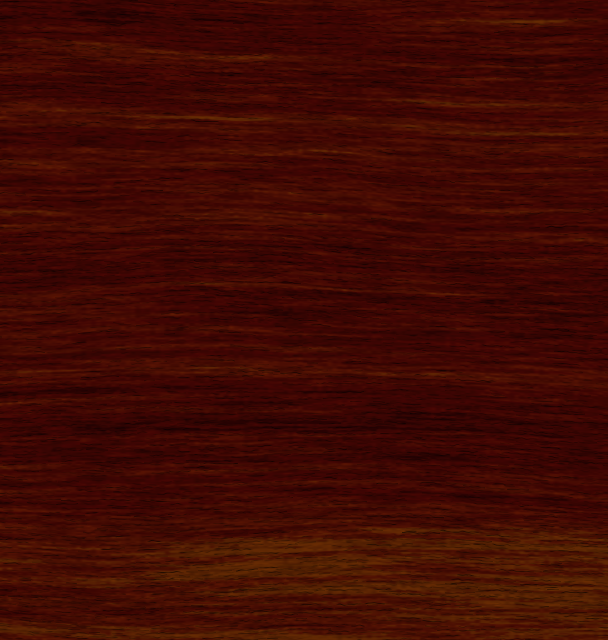
A Shadertoy shader for this texture:

```glsl
// Dark red-brown wood veneer with horizontal grain and a paler strip at the bottom.
// Stretched noise on a sine-bent plane picks a tone from a colour ramp;
// jittered cells scatter the short dark pores along the grain.

const int STOPS = 7;
const vec3 RAMP[STOPS] = vec3[STOPS](
    vec3(0.17, 0.01, 0.01), vec3(0.22, 0.02, 0.01), vec3(0.25, 0.02, 0.01),
    vec3(0.28, 0.05, 0.01), vec3(0.31, 0.07, 0.01), vec3(0.325, 0.12, 0.01),
    vec3(0.36, 0.15, 0.01));
const float STOP_AT[STOPS] = float[STOPS](0.0, 0.18, 0.43, 0.68, 0.86, 1.0, 1.25);

const float BASE_TONE = 0.43;
const float SAPWOOD_TONE = 0.42;    // extra lightness of the bottom strip
const float SAPWOOD_TOP = 0.26;     // height where the strip fades out
const float FIBRE_CONTRAST = 0.20;
const float PORE_HALF_WIDTH = 0.0007;
const float PORE_DARKNESS = 0.72;

float hash(vec2 p) {
    vec3 q = fract(vec3(p.xyx) * 0.1031);
    q += dot(q, q.yzx + 33.33);
    return fract((q.x + q.y) * q.z);
}

// Smooth lattice noise, 0 to 1
float noise(vec2 p) {
    vec2 i = floor(p), f = fract(p);
    f = f * f * (3.0 - 2.0 * f);
    float low = mix(hash(i), hash(i + vec2(1, 0)), f.x);
    float high = mix(hash(i + vec2(0, 1)), hash(i + vec2(1, 1)), f.x);
    return mix(low, high, f.y);
}

// Noise centred on zero, stretched along the grain
float streak(vec2 p, float along, float across) {
    return noise(p * vec2(along, across) + across) - 0.5;
}

// Layered sines tilt and bend the grain
vec2 bendGrain(vec2 p) {
    float bend = 0.014 * p.x
        + 0.007 * sin(5.2 * p.x + 4.0 * p.y + 0.6)
        + 0.002 * sin(11.0 * p.x - 9.0 * p.y)
        + 0.0006 * sin(37.0 * p.x + 23.0 * p.y);
    return vec2(p.x, p.y + bend);
}

// One thin ragged dash in each occupied cell
float pores(vec2 p, vec2 cell, float density, float seed) {
    float row = floor(p.y / cell.y);
    float x = p.x / cell.x + 7.0 * hash(vec2(row, seed));
    vec2 id = vec2(floor(x), row) + seed;
    float present = step(hash(id), density);
    float halfLength = mix(0.15, 0.5, hash(id + 17.3));
    float centre = mix(0.25, 0.75, hash(id + 41.7));
    float ragged = 0.0026 * streak(vec2(p.x, row * 0.37), 130.0, 9.0);
    float dx = max(abs(fract(x) - 0.5) - halfLength, 0.0) * cell.x;
    float dy = (fract(p.y / cell.y) - centre) * cell.y + ragged;
    float pixel = 1.0 / iResolution.y;
    float d = length(vec2(dx * 0.3, dy));
    float line = clamp((PORE_HALF_WIDTH - d) / pixel + 0.5, 0.0, 1.0);
    float broken = mix(0.35, 1.0, noise(vec2(p.x * 190.0, row + seed)));
    return present * line * broken * mix(0.4, 1.0, hash(id + 63.9));
}

vec3 woodColour(float tone) {
    vec3 colour = RAMP[0];
    for (int i = 1; i < STOPS; i++) {
        float t = (tone - STOP_AT[i - 1]) / (STOP_AT[i] - STOP_AT[i - 1]);
        colour = mix(colour, RAMP[i], clamp(t, 0.0, 1.0));
    }
    return colour;
}

void mainImage(out vec4 fragColor, in vec2 fragCoord) {
    vec2 uv = fragCoord / iResolution.y;
    vec2 grain = bendGrain(uv);

    // Growth bands and streaks
    float bands = streak(grain, 0.8, 15.0);
    float tone = BASE_TONE + 0.24 * bands
        + 0.26 * streak(grain, 1.4, 48.0)
        + 0.44 * streak(grain, 2.6, 105.0)
        + 0.42 * streak(grain, 6.0, 190.0);

    // Fine fibres and grit
    float fibre = streak(grain, 22.0, 290.0) + 0.7 * streak(grain, 130.0, 420.0);
    tone += 0.34 * fibre;

    // Sparse thin bright veins
    float vein = noise(grain * vec2(2.6, 125.0) + 31.0);
    tone += 0.24 * smoothstep(0.72, 0.95, vein);

    // Pale strip along the bottom, strongest at the right
    float edge = uv.y + 0.03 * streak(grain, 2.0, 40.0);
    float sapwood = 1.0 - smoothstep(SAPWOOD_TOP - 0.13, SAPWOOD_TOP, edge);
    tone += sapwood * (SAPWOOD_TONE + 0.12 * (uv.x - 0.4));

    // Pores gather in the darker bands and in the pale strip
    float density = clamp(0.46 - 0.6 * bands + 0.2 * sapwood, 0.0, 0.9);
    float pore = pores(grain, vec2(0.060, 0.0110), density, 3.0);
    pore = max(pore, pores(grain, vec2(0.034, 0.0080), density * 0.8, 11.0));
    pore = max(pore, 0.7 * pores(grain, vec2(0.018, 0.0060), density * 0.8, 29.0));

    vec3 colour = woodColour(tone) * (1.0 + FIBRE_CONTRAST * fibre);
    fragColor = vec4(colour * (1.0 - PORE_DARKNESS * pore), 1.0);
}
```
